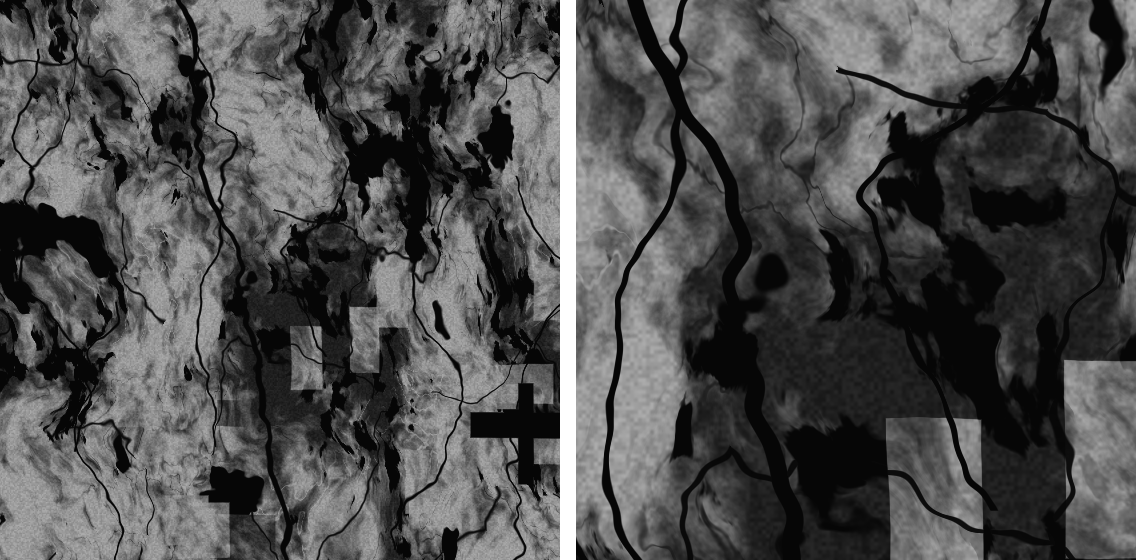
Left, the full canvas; right, a detail of the centre.
Reproduce this texture procedurally as a WebGL 1 fragment shader.

```glsl
precision highp float;
uniform vec2 u_resolution;

const float SOIL_DARK = 0.12;
const float SOIL_PALE = 0.61;
const float INK = 0.025;
const float WARP = 0.07;
const float LEAN = 0.14;
const float GRAIN = 0.13;
const float RIVER_WIDTH = 0.0048;
const float TRAIL_WIDTH = 0.0021;
const float CREEK_WIDTH = 0.0015;
const vec2 CREEK_CELLS = vec2(6.5, 4.5);
const float CREEK_KEPT = 0.5;
const vec2 CROSS_CENTER = vec2(0.94, 0.225);
const int TRAILS = 6;
const int FIELDS = 13;

float hash(vec2 p) {
  vec3 q = fract(vec3(p.xyx) * 0.1031);
  q += dot(q, q.yzx + 33.33);
  return fract((q.x + q.y) * q.z);
}

vec2 hash2(vec2 p) {
  return vec2(hash(p + 17.0), hash(p + 71.0));
}

float noise(vec2 p) {
  vec2 i = floor(p), f = fract(p);
  f = f * f * (3.0 - 2.0 * f);
  return mix(mix(hash(i), hash(i + vec2(1.0, 0.0)), f.x),
             mix(hash(i + vec2(0.0, 1.0)), hash(i + 1.0), f.x), f.y);
}

float fbm(vec2 p) {
  float sum = 0.0, amp = 0.516;
  for (int i = 0; i < 5; i++) {
    sum += amp * noise(p);
    p = mat2(1.6, 1.2, -1.2, 1.6) * p + 13.7;
    amp *= 0.5;
  }
  return sum;
}

// Soft-edged stroke of a given half width at distance d
float stroke(float d, float width, float px) {
  return 1.0 - smoothstep(width - px, width + px, d);
}

float box(vec2 p, vec2 halfSize) {
  vec2 d = abs(p) - halfSize;
  return max(d.x, d.y);
}

// Sideways wander of a winding course along y
float wander(float y, float seed) {
  return 0.15 * (noise(vec2(y * 4.0, seed)) - 0.5)
       + 0.05 * (noise(vec2(y * 13.0, seed + 5.0)) - 0.5)
       + 0.012 * (noise(vec2(y * 50.0, seed + 9.0)) - 0.5);
}

float courseDistance(vec2 p, float x, float seed) {
  float here = wander(p.y, seed);
  float slope = (wander(p.y + 0.002, seed) - here) / 0.002;
  return abs(p.x - x - here) / sqrt(1.0 + slope * slope);
}

// Distance to a branching network: cell borders with some left out
float creekDistance(vec2 p) {
  vec2 cell = floor(p), f = fract(p), nearId = vec2(0.0), nearVec = vec2(0.0);
  float nearest = 8.0, edge = 8.0;
  for (int j = -1; j <= 1; j++)
  for (int i = -1; i <= 1; i++) {
    vec2 g = vec2(float(i), float(j));
    vec2 r = g + hash2(cell + g) - f;
    if (dot(r, r) < nearest) {
      nearest = dot(r, r);
      nearVec = r;
      nearId = g;
    }
  }
  for (int j = -2; j <= 2; j++)
  for (int i = -2; i <= 2; i++) {
    vec2 g = nearId + vec2(float(i), float(j));
    vec2 r = g + hash2(cell + g) - f;
    vec2 gap = r - nearVec;
    float kept = step(hash(2.0 * cell + g + nearId + 40.0), CREEK_KEPT);
    if (dot(gap, gap) > 0.0001 && kept > 0.5)
      edge = min(edge, dot(0.5 * (nearVec + r), normalize(gap)));
  }
  return edge;
}

void main() {
  vec2 p = gl_FragCoord.xy / u_resolution.y;
  float px = 0.8 / u_resolution.y;
  vec2 bend = vec2(fbm(p * 5.0 + 3.0), fbm(p * 5.0 + 47.0)) - 0.5;
  vec2 w = p + 2.0 * WARP * bend;
  w.x += LEAN * w.y;

  // Broad soil tones, stretched along the valleys
  float broad = fbm(w * vec2(7.0, 2.8) + 8.0);
  float middle = fbm(w * vec2(24.0, 13.0) + 31.0);
  float fine = fbm(w * vec2(85.0, 60.0));
  float land = 0.5 + 0.75 * (broad - 0.5) + 0.5 * (middle - 0.5) + 0.4 * (fine - 0.5);

  // Dark valley floor along the river
  float riverX = mix(0.45, 0.27, p.y);
  float river = courseDistance(p, riverX, 2.0);
  land -= 0.12 * exp(-river * river / 0.0016);

  // Pale and dark veins
  float region = noise(p * 4.0 + 60.0);
  float vein = abs(noise(w * vec2(44.0, 30.0) + 4.0 * middle) - 0.5);
  float veined = 1.0 - smoothstep(0.0, 0.09, vein);
  land += veined * mix(-0.12, 0.13, smoothstep(0.35, 0.65, region));

  // Scrub thickets gather on the darker soil
  float rough = 1.0 - smoothstep(0.38, 0.62, 0.65 * broad + 0.35 * middle);
  float scrub = fbm(w * vec2(52.0, 24.0) + 90.0);
  float limit = mix(0.86, 0.55, rough);
  float ink = smoothstep(limit - 0.03, limit + 0.04, scrub);
  float pond = fbm(w * vec2(11.0, 7.0) + 120.0);
  ink = max(ink, smoothstep(0.675, 0.70, pond));

  // Straight-edged fields, mostly on the right
  for (int i = 0; i < FIELDS; i++) {
    vec2 id = vec2(float(i), 7.0);
    vec2 center = hash2(id);
    center.x = sqrt(center.x);
    center.y *= 0.65;
    vec2 size = 0.02 + 0.045 * hash2(id + 30.0);
    float inside = stroke(box(p - center + 0.012 * bend, size), 0.0, px);
    float crop = hash(id + 50.0) < 0.65 ? 0.60 : 0.34;
    land = mix(land, crop + 0.35 * (fine - 0.5) + 0.2 * (middle - 0.5), 0.85 * inside);
    ink *= 1.0 - 0.75 * inside;
  }
  vec2 c = p - CROSS_CENTER + 0.006 * bend;
  float cross = min(box(c, vec2(0.014, 0.09)), box(c - vec2(0.0, 0.015), vec2(0.1, 0.023)));
  ink = max(ink, stroke(cross, 0.0, px));

  // River, winding trails and creeks
  float swell = RIVER_WIDTH * (0.6 + 0.8 * noise(p * 22.0));
  ink = max(ink, stroke(river, swell, px));
  for (int i = 0; i < TRAILS; i++) {
    float k = float(i);
    float x = (k + 0.2 + 0.6 * hash(vec2(k, 3.0))) / float(TRAILS);
    float reach = abs(p.y - hash(vec2(k, 11.0))) - 0.36;
    float trail = courseDistance(p + 0.12 * bend, x, 20.0 + 10.0 * k);
    ink = max(ink, stroke(trail, TRAIL_WIDTH, px) * stroke(reach, 0.0, px));
  }
  vec2 creekPos = p + 0.16 * bend + 0.008 * noise(p * 60.0);
  float creek = creekDistance(creekPos * CREEK_CELLS) / CREEK_CELLS.x;
  ink = max(ink, 0.95 * stroke(creek, CREEK_WIDTH, px));

  // Tone and film grain
  float tone = mix(SOIL_DARK, SOIL_PALE, smoothstep(0.24, 0.69, land));
  tone += GRAIN * (noise(p * 420.0) - 0.5) * (0.4 + tone);
  tone = mix(tone, INK, ink);
  gl_FragColor = vec4(vec3(tone), 1.0);
}
```
